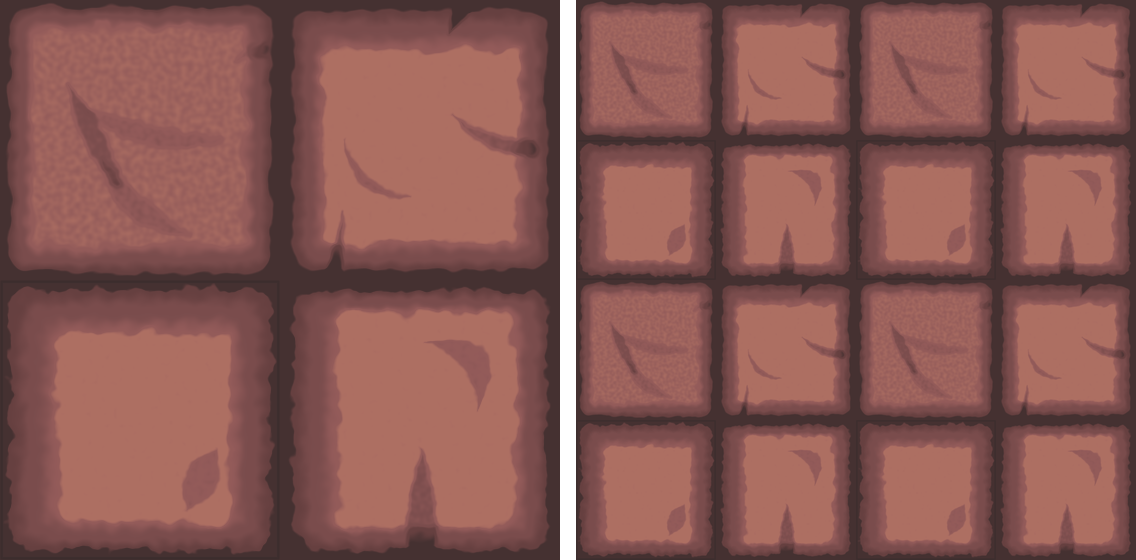
Left, the tile; right, the same tile 2 across and 2 down.
Write a Shadertoy shader that draws this texture.

```glsl
const float REPEATS = 2.0;         // stones across and down
const float CORNER = 0.035;        // stone corner radius
const float EDGE_WARP = 0.010;     // wobble of the outer edges
const float FACE_WARP = 0.018;     // wobble of the flat faces
const float MOTTLE = 0.30;         // fine grain strength, in colour levels
const float SCAR_SOFTNESS = 0.007;
const float GROOVE_WIDTH = 0.0018;
const vec3 GROOVE_COLOR = vec3(0.225, 0.175, 0.175);

// Colour levels from mortar up to the worn face
const vec3 LEVELS[5] = vec3[5](
    vec3(0.27, 0.192, 0.192), vec3(0.40, 0.25, 0.25), vec3(0.48, 0.30, 0.30),
    vec3(0.575, 0.355, 0.35), vec3(0.68, 0.435, 0.385));

// Per stone, from lower left: half size of the stone and of its face
const vec4 SIZES[4] = vec4[4](
    vec4(0.236, 0.235, 0.153, 0.168), vec4(0.228, 0.233, 0.158, 0.189),
    vec4(0.235, 0.238, 0.189, 0.193), vec4(0.227, 0.233, 0.174, 0.174));
// Per stone: face offset, face height in levels, edge roughness
const vec4 FACES[4] = vec4[4](
    vec4(0.007, -0.013, 1.0, 0.009), vec4(0.012, 0.0, 1.0, 0.007),
    vec4(-0.002, 0.005, 0.5, 0.002), vec4(0.002, -0.012, 1.0, 0.002));

// Scars: start and end point, then bend, width, wedge shape, depth in levels
const int SCAR_COUNT = 11;
const vec4 SCAR_ENDS[SCAR_COUNT] = vec4[SCAR_COUNT](
    vec4(0.12, 0.85, 0.21, 0.67), vec4(0.18, 0.72, 0.34, 0.58),
    vec4(0.14, 0.81, 0.39, 0.75), vec4(0.42, 0.89, 0.47, 0.91),
    vec4(0.616, 0.75, 0.735, 0.648), vec4(0.81, 0.795, 0.945, 0.735),
    vec4(0.80, 0.94, 0.825, 0.985), vec4(0.614, 0.62, 0.597, 0.515),
    vec4(0.335, 0.09, 0.385, 0.20), vec4(0.76, 0.388, 0.852, 0.265),
    vec4(0.753, 0.20, 0.753, 0.04));
const vec4 SCAR_SHAPES[SCAR_COUNT] = vec4[SCAR_COUNT](
    vec4(0.0, 0.022, 0.3, 1.2), vec4(-0.12, 0.021, 0.0, 0.8),
    vec4(-0.08, 0.021, 0.2, 0.75), vec4(0.1, 0.016, 0.8, 0.9),
    vec4(-0.2, 0.008, 0.0, 1.2), vec4(-0.1, 0.020, 0.8, 1.5),
    vec4(0.0, 0.014, 1.0, 1.8), vec4(0.0, 0.012, 0.9, 1.8),
    vec4(0.0, 0.030, 0.0, 1.1), vec4(0.33, 0.025, 0.0, 1.1),
    vec4(0.0, 0.034, 0.8, 1.6));

vec2 gradientAt(vec2 cell, float period) {
    vec3 h = fract(mod(cell, period).xyx * vec3(0.1031, 0.1030, 0.0973));
    h += dot(h, h.yzx + 33.33);
    float angle = 6.28318 * fract((h.x + h.y) * h.z);
    return vec2(cos(angle), sin(angle));
}

// Gradient noise that wraps over the canvas
float noise(vec2 uv, float period) {
    vec2 p = uv * period, i = floor(p), f = fract(p);
    vec2 u = f * f * f * (f * (f * 6.0 - 15.0) + 10.0);
    float a = dot(gradientAt(i, period), f);
    float b = dot(gradientAt(i + vec2(1, 0), period), f - vec2(1, 0));
    float c = dot(gradientAt(i + vec2(0, 1), period), f - vec2(0, 1));
    float d = dot(gradientAt(i + 1.0, period), f - 1.0);
    return mix(mix(a, b, u.x), mix(c, d, u.x), u.y);
}

float roundedBox(vec2 p, vec2 halfSize, float radius) {
    vec2 q = abs(p) - halfSize + radius;
    return length(max(q, 0.0)) + min(max(q.x, q.y), 0.0) - radius;
}

// Distance to a bent stroke: a lens at wedge 0, widening to its end at wedge 1
float scarDistance(vec2 p, vec4 ends, vec4 shape) {
    vec2 axis = ends.zw - ends.xy;
    float h = clamp(dot(p - ends.xy, axis) / dot(axis, axis), 0.0, 1.0);
    vec2 side = vec2(-axis.y, axis.x) * shape.x * 4.0 * h * (1.0 - h);
    float width = shape.y * mix(sin(3.14159 * h), h, shape.z);
    return length(p - ends.xy - axis * h - side) - width;
}

void mainImage(out vec4 fragColor, in vec2 fragCoord) {
    vec2 uv = fragCoord / iResolution.xy;
    vec2 cell = floor(uv * REPEATS);
    vec2 local = uv - (cell + 0.5) / REPEATS;
    int stone = int(mod(cell.x, 2.0) + 2.0 * mod(cell.y, 2.0));
    vec4 size = SIZES[stone], face = FACES[stone];

    // Ragged outline and inner face
    float coarse = noise(uv, 17.0), medium = noise(uv, 38.0), fine = noise(uv, 90.0);
    float edge = roundedBox(local, size.xy, CORNER)
        + EDGE_WARP * (coarse + 0.5 * medium) + face.w * (abs(coarse) + medium + 0.5 * fine);
    float inner = roundedBox(local - face.xy, size.zw, 0.02)
        + FACE_WARP * (coarse + 0.6 * medium) + 0.004 * fine;

    // Bevel rises from the rim to the face
    float inside = max(-edge, 0.0);
    float bevel = inside / (inside + max(inner, 0.0) + 1e-4);
    float body = smoothstep(0.004, -0.006, edge);
    float top = smoothstep(0.007, -0.007, inner);
    float level = body * (1.0 + 1.95 * bevel + 0.35 * coarse * (1.0 - top)) + top * face.z;

    // Gouges and chips
    vec2 warped = uv + 0.006 * vec2(medium, noise(uv + 0.37, 38.0));
    for (int i = 0; i < SCAR_COUNT; i++) {
        float d = scarDistance(warped, SCAR_ENDS[i], SCAR_SHAPES[i]);
        level -= SCAR_SHAPES[i].w * smoothstep(SCAR_SOFTNESS, -SCAR_SOFTNESS, d);
    }
    level += body * MOTTLE * (fine + 0.5 * noise(uv, 55.0)) * (0.4 + 0.6 * top);

    // Stepped paint ramp
    vec3 color = LEVELS[0];
    for (int i = 1; i < 5; i++)
        color = mix(color, LEVELS[i], smoothstep(float(i) - 0.9, float(i) - 0.1, level));

    // Thin groove framing the first stone
    float groove = abs(roundedBox(local, vec2(0.247), 0.0));
    float line = smoothstep(2.0 * GROOVE_WIDTH, 0.5 * GROOVE_WIDTH, groove);
    color = mix(color, GROOVE_COLOR, stone == 0 ? 0.8 * line : 0.0);
    fragColor = vec4(color, 1.0);
}
```
